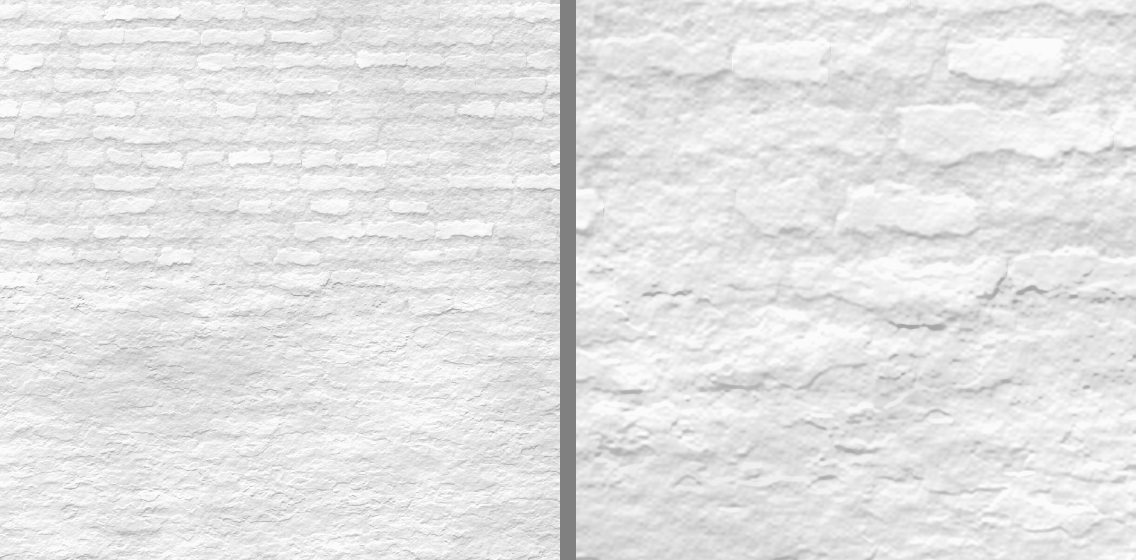
Left, the full canvas; right, a detail of the centre.
Reproduce this texture procedurally as a Shadertoy shader.

```glsl
// Whitewashed old brick wall: clear courses above, worn plastered courses below.

const float ROWS = 23.0;
const float STRETCHERS = 8.0;   // long bricks across a course
const float HEADERS = 14.0;     // short bricks across a course
const vec3 MORTAR = vec3(0.880);
const vec3 BRICK = vec3(0.942);
const vec3 CREVICE = vec3(0.62);

float hash(vec2 p) {
    vec3 q = fract(vec3(p.xyx) * 0.1031);
    q += dot(q, q.yzx + 33.33);
    return fract((q.x + q.y) * q.z);
}

float noise(vec2 p) {
    vec2 i = floor(p), f = fract(p);
    f = f * f * (3.0 - 2.0 * f);
    return mix(mix(hash(i), hash(i + vec2(1, 0)), f.x),
               mix(hash(i + vec2(0, 1)), hash(i + vec2(1, 1)), f.x), f.y);
}

// Layered noise centred on zero
float fbm(vec2 p) {
    float sum = 0.0, amp = 0.5;
    for (int i = 0; i < 3; i++) {
        sum += amp * (noise(p) - 0.5);
        p = p * 2.03 + 17.3;
        amp *= 0.6;
    }
    return sum;
}

// 0 on the clean upper wall, 1 on the eroded lower wall
float wearAt(vec2 uv) {
    return smoothstep(0.54, 0.42, uv.y + 0.16 * fbm(uv * vec2(4.0, 9.0)));
}

float roundedBox(vec2 p, vec2 halfSize, float radius) {
    vec2 q = abs(p) - halfSize + radius;
    return length(max(q, 0.0)) + min(max(q.x, q.y), 0.0) - radius;
}

// Offset of a joint between two bricks, as a share of the brick length
float jointShift(float id, float row) {
    return 0.38 * hash(vec2(id + 31.0, row * 7.0 + 5.0));
}

// Soft coverage of the bricks, scaled by how strongly each one stands out
float brickMask(vec2 uv, float wear) {
    vec2 warp = vec2(fbm(uv * 19.0), fbm(uv * vec2(11.0, 16.0) + 40.0));
    vec2 p = uv + warp * mix(0.012, 0.035, wear);
    float y = (1.0 - p.y) * ROWS;
    float row = floor(y);
    float count = row < 1.0 || mod(row, 2.0) > 0.5 ? STRETCHERS : HEADERS;
    float x = p.x * count + 20.0 + hash(vec2(row, 3.0));
    float id = floor(x);
    if (x < id + jointShift(id, row)) id -= 1.0;

    float left = id + jointShift(id, row);
    float right = id + 1.0 + jointShift(id + 1.0, row);
    vec2 key = vec2(id, row + 60.0);
    vec2 halfSize = vec2(0.5 * (right - left) / count - 0.0015 - 0.005 * hash(key + 4.0),
                         (0.23 + 0.08 * hash(key)) / ROWS);
    vec2 local = vec2((x - 0.5 * (left + right)) / count,
                      (fract(y) - 0.46 - 0.08 * hash(key + 9.0)) / ROWS);
    float d = roundedBox(local, halfSize, 0.006) + 0.016 * fbm(uv * vec2(60.0, 75.0));
    float strength = mix(0.30, 1.0, hash(key + 21.0));
    strength *= 0.7 + 0.6 * noise(uv * vec2(22.0, 40.0) + 5.0);
    strength *= mix(1.0, 0.7 * noise(uv * vec2(9.0, 14.0)), wear);
    return strength * smoothstep(0.0035, -0.0030, d);
}

// Relief: raised bricks, gritty mortar, lumps and flaking layers of plaster
float relief(vec2 uv, float wear, float brick) {
    float grit = fbm(uv * vec2(95.0, 120.0)) * mix(1.15, 0.50, max(brick, 0.35 * wear));
    float lumps = fbm(uv * vec2(17.0, 38.0) + 8.0) * mix(0.6, 1.5, wear);
    float torn = fbm(uv * vec2(13.0, 33.0) + 90.0) + 0.5 * fbm(uv * vec2(60.0, 90.0));
    float flake = smoothstep(-0.06, 0.06, torn) * mix(0.06, 0.50, wear);
    return 0.60 * brick + grit + lumps + flake;
}

// Patches where deep gaps open, densest where the plaster starts to fail
float gapPatches(vec2 uv, float wear) {
    float patches = smoothstep(0.48, 0.75, noise(uv * vec2(15.0, 26.0) + 12.0));
    float band = exp(-pow((uv.y - 0.47) / 0.07, 2.0));
    return patches * max(band, 0.20 + 0.20 * wear);
}

void mainImage(out vec4 fragColor, in vec2 fragCoord) {
    vec2 uv = fragCoord / iResolution.xy;
    vec2 toLight = vec2(-0.0006, 0.0020);
    float wear = wearAt(uv);

    // Slope towards the light from above, and a soft shadow under each brick
    float brick = brickMask(uv, wear);
    float above = brickMask(uv + toLight, wear);
    float slope = relief(uv, wear, brick) - relief(uv + toLight, wear, above);
    float shadow = max(brickMask(uv + vec2(0.0, 0.008), wear) - brick, 0.0);

    // Paint tone with broad stains and streaks, then pitted mortar
    float pits = smoothstep(0.60, 0.90, noise(uv * vec2(150.0, 190.0)));
    vec3 color = mix(MORTAR, BRICK, brick);
    color += 0.022 * wear * (1.0 - brick);
    color += 0.13 * fbm(uv * vec2(3.0, 6.0) + 3.0);
    color += 0.11 * fbm(uv * vec2(13.0, 30.0) + 55.0);
    color -= 0.045 * pits * (1.0 - brick) * (1.0 - 0.6 * wear);
    color += clamp(0.29 * slope, -0.17, 0.075) - 0.050 * shadow;
    float gap = smoothstep(0.10, 0.36, -slope) * gapPatches(uv, wear);
    color = mix(color, CREVICE, 0.75 * gap);
    fragColor = vec4(clamp(color, 0.0, 0.985), 1.0);
}
```
